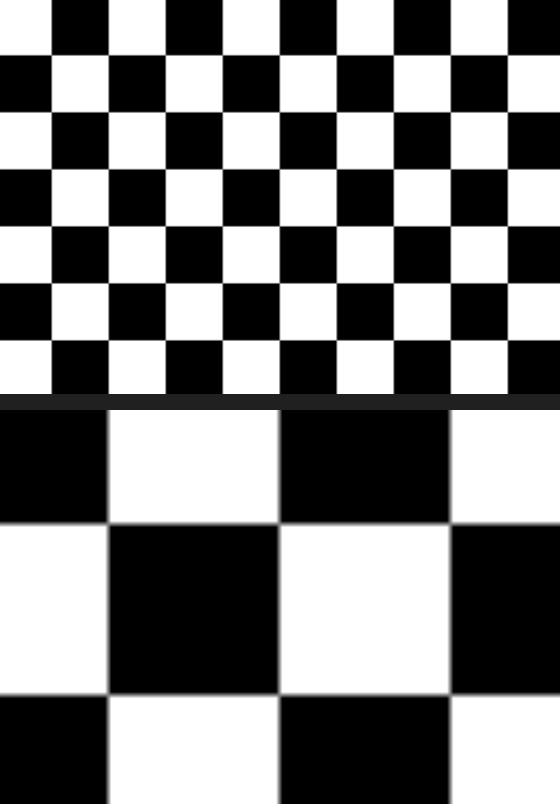
Top: the whole. Bottom: its middle third, enlarged.
This pattern is drawn by a WebGL 2 fragment shader. Its source:

```glsl
#version 300 es
precision highp float;

uniform vec2 u_resolution;
out vec4 fragColor;

// Lengths are fractions of the canvas height.
const float CELL_SIZE = 0.1447;
const vec2 GRID_ORIGIN = vec2(-0.0006, -0.07455);  // cell corner, from the centre
const float EDGE_HALF_WIDTH = 0.0027;              // soft grey seam between cells
const vec3 DARK_COLOR = vec3(0.0);
const vec3 LIGHT_COLOR = vec3(1.0);

// Signed distance to the nearest cell border: positive in even cells.
vec2 borderDistance(vec2 cell) {
    return (0.5 - abs(mod(cell + 0.5, 2.0) - 1.0)) * CELL_SIZE;
}

// Checkerboard from 0 to 1; the product keeps the seams grey through corners.
float checker(vec2 point, float halfWidth) {
    vec2 cell = (point - GRID_ORIGIN) / CELL_SIZE;
    vec2 side = clamp(borderDistance(cell) / halfWidth, -1.0, 1.0);
    return 0.5 + 0.5 * side.x * side.y;
}

void main() {
    vec2 point = (gl_FragCoord.xy - 0.5 * u_resolution) / u_resolution.y;

    // Never let the seam get narrower than one pixel.
    float halfWidth = max(EDGE_HALF_WIDTH, 0.5 / u_resolution.y);

    vec3 color = mix(DARK_COLOR, LIGHT_COLOR, checker(point, halfWidth));
    fragColor = vec4(color, 1.0);
}
```
